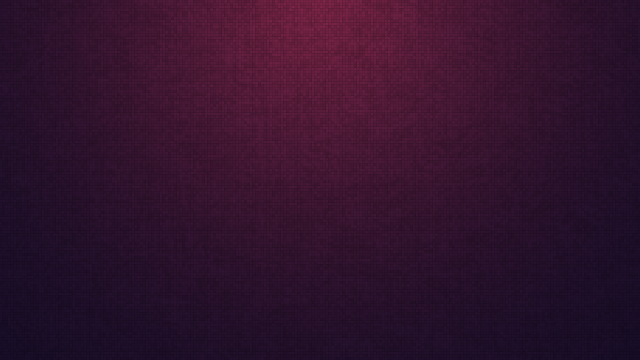
Write a WebGL 1 fragment shader that draws this background.

```glsl
precision highp float;

uniform vec2 u_resolution;

// Lengths are in canvas heights unless noted
const vec3 NIGHT = vec3(0.055, 0.042, 0.135);
const vec3 ROSE = vec3(0.440, 0.130, 0.250);
const float GLOW_HEIGHT = 1.0;
const float GLOW_DECAY = 1.7;
const float GLOW_POWER = 1.36;
const float CELLS = 128.0;       // weave cells per canvas height
const float SEAM_HALF = 0.12;    // in cells
const float SEAM_DEPTH = 0.15;
const float GRAIN = 0.16;
const float THREAD = 0.05;
const float MOTTLE = 0.05;
const float MOTTLE_SCALE = 14.0;
const float WEAVE_GAIN = 1.06;   // offsets the darkening of the seams

float hash(vec2 p) {
    return fract(sin(dot(p, vec2(127.1, 311.7))) * 43758.5);
}

vec2 gradient(vec2 lattice) {
    float angle = 6.28318 * hash(lattice);
    return vec2(cos(angle), sin(angle));
}

float gradientNoise(vec2 p) {
    vec2 i = floor(p);
    vec2 f = fract(p);
    vec2 u = f * f * f * (f * (f * 6.0 - 15.0) + 10.0);
    vec2 e = vec2(1.0, 0.0);
    float bottom = mix(dot(gradient(i), f),
                       dot(gradient(i + e.xy), f - e.xy), u.x);
    float top = mix(dot(gradient(i + e.yx), f - e.yx),
                    dot(gradient(i + e.xx), f - e.xx), u.x);
    return mix(bottom, top, u.y);
}

// Rose light falling from the middle of the upper edge
float glow(vec2 p) {
    float distanceToLight = length(p - vec2(0.0, GLOW_HEIGHT));
    return exp(-GLOW_DECAY * pow(distanceToLight, GLOW_POWER));
}

// Brightness of the cloth: tinted cells between dark seams
float weave(vec2 p) {
    vec2 grid = p * CELLS;
    vec2 cell = floor(grid);
    float grain = hash(cell) - 0.5;
    float threads = gradientNoise(cell * vec2(0.47, 0.06))
                  + gradientNoise(cell * vec2(0.06, 0.47) + 37.0);

    // Seam edges are softened over one pixel
    float pixel = CELLS / u_resolution.y;
    vec2 toSeam = 0.5 - abs(fract(grid) - 0.5);
    vec2 inside = smoothstep(vec2(SEAM_HALF - 0.5 * pixel),
                             vec2(SEAM_HALF + 0.5 * pixel), toSeam);
    float seam = 1.0 - inside.x * inside.y;

    return WEAVE_GAIN * (1.0 + GRAIN * grain + THREAD * threads)
         * (1.0 - SEAM_DEPTH * seam);
}

void main() {
    vec2 p = gl_FragCoord.xy / u_resolution.y;
    p.x -= 0.5 * u_resolution.x / u_resolution.y;

    vec3 color = mix(NIGHT, ROSE, glow(p));
    color *= weave(p) * (1.0 + MOTTLE * gradientNoise(p * MOTTLE_SCALE));
    gl_FragColor = vec4(color, 1.0);
}
```
